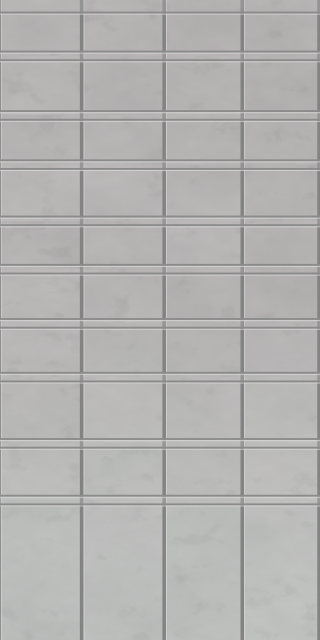
Reproduce this texture procedurally as a Shadertoy shader.

```glsl
// Pale concrete cladding: four columns of panels crossed by paired thin rails.
// Joint and rail heights are uneven; each is a dark groove with a lit edge.
// Layered value noise stains the panels, and each panel gets its own slight tint.

const vec3 WARM_GREY = vec3(0.712, 0.702, 0.702);
const vec3 COOL_GREY = vec3(0.735, 0.745, 0.737);
const vec3 JOINT_GREY = vec3(0.515);
const vec3 RAIL_GREY = vec3(0.545);
const vec3 EDGE_LIGHT = vec3(0.85);

const float HALF_GAP = 0.0135;   // half the distance between paired rails
const float TOP_RAIL = 1.961;    // single rail near the upper border

// Positions in canvas widths, measured from the lower left
const float JOINTS[5] = float[5](-0.003, 0.255, 0.513, 0.757, 0.997);
const float BANDS[9] = float[9](0.4375, 0.6146, 0.8216, 0.9896, 1.1589,
                                1.3099, 1.4857, 1.6393, 1.8255);

float hash(vec2 p) {
    return fract(sin(dot(p, vec2(127.1, 311.7))) * 43758.5453);
}

float noise(vec2 p) {
    vec2 i = floor(p);
    vec2 f = fract(p);
    f = f * f * (3.0 - 2.0 * f);
    return mix(mix(hash(i), hash(i + vec2(1.0, 0.0)), f.x),
               mix(hash(i + vec2(0.0, 1.0)), hash(i + vec2(1.0, 1.0)), f.x), f.y);
}

float fbm(vec2 p) {
    float sum = 0.0;
    float amplitude = 0.5;
    for (int i = 0; i < 5; i++) {
        sum += amplitude * noise(p);
        p = mat2(1.6, 1.2, -1.2, 1.6) * p + 7.3;
        amplitude *= 0.5;
    }
    return sum;
}

// Antialiased coverage of a stroke at signed distance d from its centre
float stroke(float d, float halfWidth, float pixel) {
    return clamp((halfWidth - abs(d)) / pixel + 0.5, 0.0, 1.0)
         * min(1.0, 2.0 * halfWidth / pixel);
}

// Dark rail with a lit lip below it
vec3 drawRail(vec3 color, float d, float pixel) {
    color = mix(color, EDGE_LIGHT, 0.75 * stroke(d + 0.0050, 0.0017, pixel));
    return mix(color, RAIL_GREY, stroke(d, 0.0029, pixel));
}

// Wide dark joint with a lit lip on its right
vec3 drawJoint(vec3 color, float d, float strength, float pixel) {
    color = mix(color, EDGE_LIGHT, 0.65 * strength * stroke(d - 0.0073, 0.0015, pixel));
    return mix(color, JOINT_GREY, strength * stroke(d, 0.0055, pixel));
}

// Stained concrete, cooler and lighter towards the ground
vec3 concrete(vec2 p, vec2 panel) {
    vec2 q = p + 5.0 * hash(panel + 3.0);
    float cloud = fbm(q * vec2(5.0, 7.0)) - 0.48;
    float grain = fbm(q * vec2(24.0, 38.0)) - 0.48;
    float scuff = smoothstep(0.58, 0.78, fbm(q * vec2(16.0, 24.0) + 19.0));
    float cool = 1.0 - smoothstep(0.15, 1.15, p.y + 0.5 * cloud);
    vec3 color = mix(WARM_GREY, COOL_GREY, cool);
    color += 0.055 * cloud + 0.025 * grain - 0.025 * scuff;
    color += vec3(0.006, -0.002, 0.003) * (hash(panel + 11.0) - 0.5);
    return color + 0.018 * (hash(panel) - 0.5);
}

void mainImage(out vec4 fragColor, in vec2 fragCoord) {
    vec2 p = fragCoord / iResolution.xy * vec2(1.0, 2.0);
    vec2 pixel = vec2(1.0, 2.0) / iResolution.xy;

    // Panel index and the strips enclosed by rail pairs
    vec2 panel = vec2(0.0);
    float strip = smoothstep(-pixel.y, pixel.y, p.y - TOP_RAIL);
    for (int i = 0; i < 5; i++) panel.x += step(JOINTS[i], p.x);
    for (int i = 0; i < 9; i++) {
        panel.y += step(BANDS[i], p.y);
        strip = max(strip, stroke(p.y - BANDS[i], HALF_GAP, pixel.y));
    }
    vec3 color = concrete(p, panel) + 0.008 * strip;

    // Vertical joints, fainter where a strip covers them
    for (int i = 0; i < 5; i++) {
        color = drawJoint(color, p.x - JOINTS[i], 1.0 - 0.35 * strip, pixel.x);
    }

    // Horizontal rails
    for (int i = 0; i < 9; i++) {
        color = drawRail(color, p.y - BANDS[i] - HALF_GAP, pixel.y);
        color = drawRail(color, p.y - BANDS[i] + HALF_GAP, pixel.y);
    }
    color = drawRail(color, p.y - TOP_RAIL, pixel.y);

    fragColor = vec4(color, 1.0);
}
```
